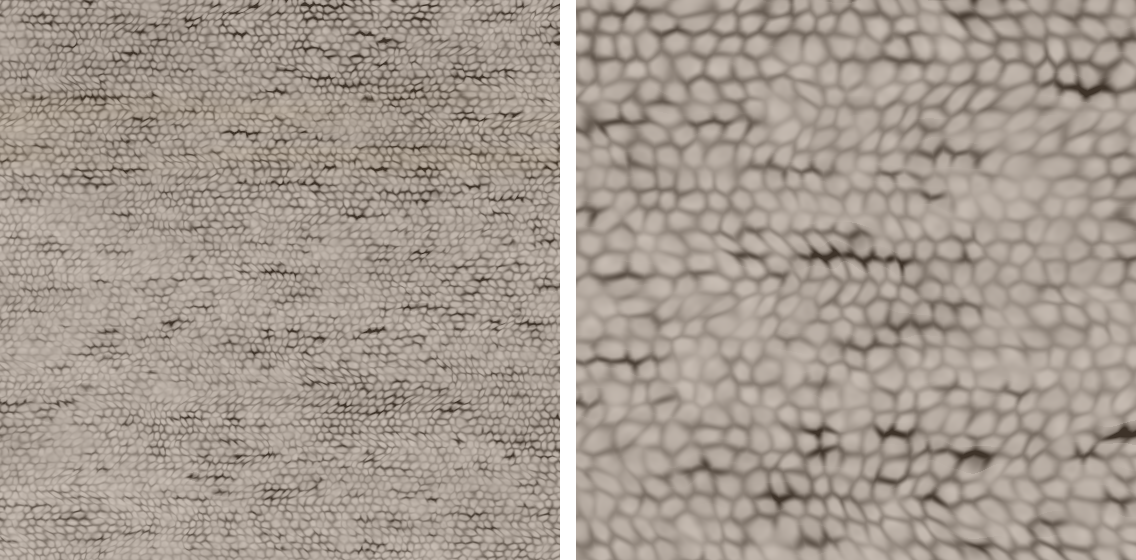
Left: the whole. Right: its middle third, enlarged.
Reproduce this texture procedurally as a Shadertoy shader.

```glsl
float hash(vec2 p) {
    vec3 q = fract(vec3(p.xyx) * 0.1031);
    q += dot(q, q.yzx + 33.33);
    return fract((q.x + q.y) * q.z);
}

float noise(vec2 p) {
    vec2 cell = floor(p), f = fract(p);
    f = f * f * (3.0 - 2.0 * f);
    float low = mix(hash(cell), hash(cell + vec2(1, 0)), f.x);
    float high = mix(hash(cell + vec2(0, 1)), hash(cell + vec2(1, 1)), f.x);
    return mix(low, high, f.y);
}

// Nearest distance, gap to the second nearest, and a random tone per stitch
vec3 stitch(vec2 q) {
    float nearest = 9.0, second = 9.0, tone = 0.0;
    for (int j = -1; j <= 1; j++) {
        float row = floor(q.y) + float(j);
        float stagger = 0.5 * mod(row, 2.0) + 0.12 * hash(vec2(row, 7.0));
        float column = floor(q.x - stagger);
        for (int i = -1; i <= 1; i++) {
            vec2 id = vec2(column + float(i), row);
            vec2 jitter = vec2(hash(id + 40.0), hash(id + 90.0)) - 0.5;
            vec2 center = id + vec2(stagger + 0.5, 0.5) + jitter * vec2(0.4, 0.26);
            float d = length((q - center) * vec2(1.0, 0.92));
            second = min(second, max(nearest, d));
            if (d < nearest) {
                nearest = d;
                tone = hash(id + 160.0);
            }
        }
    }
    return vec3(nearest, second - nearest, tone);
}

void mainImage(out vec4 fragColor, in vec2 fragCoord) {
    vec2 p = fragCoord / iResolution.xy;

    // Straight woven rows whose stitches drift sideways and lean in patches
    vec2 q = p * vec2(67.0, 77.0) + 100.0;
    q.x += 2.6 * noise(p * vec2(5.0, 16.0)) + 1.6 * noise(p * vec2(9.0, 30.0) + 60.0);
    q.y += 0.9 * noise(p * vec2(5.0, 7.0) + 30.0);
    q += vec2(0.45, 0.4) * (vec2(noise(q * 0.9), noise(q * 0.9 + 50.0)) - 0.5);
    vec3 bead = stitch(q);
    float gap = 1.0 - smoothstep(0.0, 0.55, bead.y);
    float hollow = smoothstep(0.15, 0.68, bead.x);

    // Seams between rows carry dark fibres of varied length
    float wobble = 0.55 * (noise(q * vec2(1.1, 0.5) + 80.0) - 0.5);
    float seam = floor(q.y + wobble + 0.5);
    float offset = q.y + wobble - seam;
    float profile = exp(-8.0 * offset * offset);
    float run = 0.45 * noise(vec2(p.x * 12.0, seam * 3.0))
              + 0.55 * noise(vec2(p.x * 44.0, seam * 5.0 + 200.0));
    run += 0.16 * (noise(p * vec2(5.0, 13.0) + 25.0) - 0.5);
    float streak = smoothstep(0.5, 0.9, run) * (0.4 + 0.6 * hash(vec2(seam, 3.0)));
    float blot = smoothstep(0.8, 1.0, noise(vec2(p.x * 26.0, seam * 7.0 + 400.0)))
               * smoothstep(0.5, 0.8, run);

    // Contrast is stronger at the top and softer on the left
    float top = smoothstep(0.62, 0.74, p.y);
    float contrast = (0.84 + 0.25 * smoothstep(0.0, 0.6, p.x)) * (1.0 + 0.2 * top);
    float patches = noise(p * vec2(8.0, 16.0) + 11.0);
    float broken = 0.35 + 1.3 * noise(q * vec2(0.8, 1.0) + 300.0);
    float dark = (0.6 * gap + 0.6 * hollow) * (0.075 + 0.09 * patches) * broken * (0.87 + 0.25 * profile);
    dark += streak * profile * (0.2 + 0.8 * gap) * 0.37;
    dark += blot * exp(-5.0 * offset * offset) * 0.17;

    // Yarn tone, row variation and fine fibre grain
    float tone = 0.696 - dark * contrast;
    tone += 0.03 * (bead.z - 0.5) * (1.0 - gap);
    tone += 0.04 * (noise(p * vec2(4.0, 9.0) + 70.0) - 0.5);
    tone += 0.04 * (noise(vec2(p.x * 7.0, q.y * 0.6)) - 0.5);
    tone += 0.06 * (noise(p * vec2(140.0, 160.0)) - 0.5);
    tone -= 0.025 * top * (1.0 - 0.6 * p.x);
    tone = max(tone, 0.2);

    float warmBand = smoothstep(0.66, 0.72, p.y) * (1.0 - smoothstep(0.78, 0.88, p.y));
    vec3 color = tone + vec3(0.042, 0.0, -0.038);
    color += warmBand * noise(vec2(p.x * 4.0, p.y * 40.0)) * vec3(0.008, 0.001, -0.02);
    fragColor = vec4(color, 1.0);
}
```
